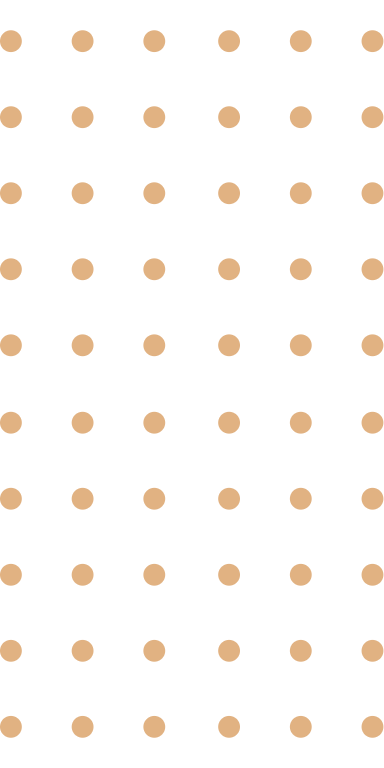
Give the GLSL for this pattern, as a WebGL 2 fragment shader.

```glsl
#version 300 es
precision highp float;
// Sixty tan dots on white, six across and ten down.
// The canvas is folded about its centre into one quadrant of 3 by 5 dots,
// so the slightly wider gaps along both middle axes come from the fold.

uniform vec2 u_resolution;
out vec4 fragColor;

// Lengths are in canvas widths; the canvas is one wide and two high.
const vec2 CANVAS_SIZE = vec2(1.0, 2.0);
const vec2 GRID_CENTRE = vec2(0.4992, 1.0);
const vec2 DOTS_PER_QUADRANT = vec2(3.0, 5.0);
const vec2 PITCH = vec2(0.1867, 0.1980);
const vec2 MIDDLE_GAP = vec2(0.1948, 0.2016);
const float DOT_RADIUS = 0.0284;

const vec3 PAPER = vec3(1.0);
const vec3 TAN = vec3(0.882, 0.698, 0.510);

// Signed distance to the nearest dot of the finite, mirrored grid.
float dotGridDistance(vec2 point) {
    vec2 folded = abs(point - GRID_CENTRE) - 0.5 * MIDDLE_GAP;
    vec2 cell = clamp(floor(folded / PITCH + 0.5), vec2(0.0), DOTS_PER_QUADRANT - 1.0);
    return length(folded - cell * PITCH) - DOT_RADIUS;
}

void main() {
    // Fit the design to the canvas and keep the dots round.
    vec2 fit = u_resolution / CANVAS_SIZE;
    float scale = min(fit.x, fit.y);
    vec2 point = (gl_FragCoord.xy - 0.5 * u_resolution) / scale + 0.5 * CANVAS_SIZE;

    // Blend over one pixel at the rim.
    float coverage = clamp(0.5 - dotGridDistance(point) * scale, 0.0, 1.0);
    fragColor = vec4(mix(PAPER, TAN, coverage), 1.0);
}
```
